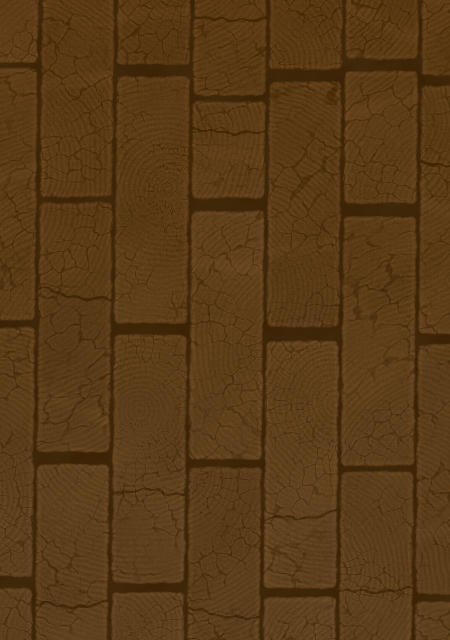
Reproduce this texture procedurally as a Shadertoy shader.

```glsl
// Weathered end-grain timber blocks stacked in staggered, slightly leaning columns.

float hash(vec2 p) {
    return fract(sin(dot(p, vec2(127.1, 311.7))) * 4375.85);
}

// Smooth wandering value in about -1..1 from layered sines.
float wander(vec2 p) {
    float a = sin(p.x + 1.7 * sin(p.y * 0.8));
    float b = sin(p.y * 1.9 + 1.3 * sin(p.x * 1.4 + 2.0));
    float c = sin(p.x * 3.7 - p.y * 3.1 + a);
    return a * 0.45 + b * 0.35 + c * 0.2;
}

// Cellular noise: nearest and second nearest distances.
vec2 cellular(vec2 p) {
    vec2 cell = floor(p), f = fract(p), best = vec2(8.0);
    for (int y = -1; y <= 1; y++)
    for (int x = -1; x <= 1; x++) {
        vec2 o = vec2(x, y), n = cell + o;
        vec2 site = o + 0.1 + 0.8 * vec2(hash(n), hash(n + 37.3));
        float d = length(site - f);
        best = d < best.x ? vec2(d, best.x) : vec2(best.x, min(best.y, d));
    }
    return best;
}

float gapHalf(vec2 id) {
    return 0.004 + 0.007 * hash(id + 5.3);
}

float roundedBox(vec2 p, vec2 halfSize, float r) {
    vec2 q = abs(p) - halfSize + r;
    return length(max(q, 0.0)) + min(max(q.x, q.y), 0.0) - r;
}

void mainImage(out vec4 fragColor, in vec2 fragCoord) {
    float px = 1.0 / iResolution.y;
    vec2 p = fragCoord * px;

    // Leaning columns; odd and even ones are staggered by half a block.
    float s = (p.x - 0.052 - 0.0107 * p.y) / 0.1188;
    float col = floor(s);
    float odd = mod(col, 2.0);
    float base = mix(0.284, 0.086, odd) - 0.004 * col;
    float row = floor((p.y - base) / 0.404);
    float lo = base + 0.404 * row, hi = lo + 0.404;
    vec2 id = vec2(col, row), above = id + vec2(0.0, 1.0);

    // Some even columns carry a shorter block near the top.
    float cut = 0.846 + 0.026 * (col - 2.0);
    if (odd < 0.5 && col > 1.0 && row > 0.5) {
        vec2 cutId = id + vec2(0.0, 0.5);
        if (p.y > cut) { lo = cut; id = cutId; }
        else { hi = cut; above = cutId; }
    }
    float seed = hash(id), seed2 = hash(id + 11.7), seed3 = hash(id + 23.1);

    // Block outline with rough sawn edges.
    float bottom = lo + gapHalf(id), top = hi - gapHalf(above);
    vec2 q = vec2((fract(s) - 0.5) * 0.1188, p.y);
    vec2 local = q - vec2(0.0, 0.5 * (bottom + top));
    float d = roundedBox(local, vec2(0.0568, 0.5 * (top - bottom)), 0.008);
    d += 0.0014 * wander(p * 60.0 + seed * 40.0) + 0.0009 * wander(p * 230.0);

    // Growth rings around a heart that is often outside the block.
    vec2 heart = vec2((seed > 0.5 ? 1.0 : -1.0) * (0.04 + 0.13 * seed2),
                      mix(lo, hi, 1.4 * seed3 - 0.2));
    if (col == 1.0) heart = vec2(-0.016 + 0.04 * row, lo + 0.276 - 0.055 * row);
    vec2 ray = q - heart;
    float r = length(ray) + 0.004 * wander(p * 28.0 + seed * 30.0);
    float angle = atan(ray.x, -ray.y);
    float ring = sin(r * 790.0 + 1.2 * wander(p * 60.0));
    float ringFade = 0.6 + 0.4 * wander(p * 21.0 + seed2 * 50.0);

    // Drying checks run along and across the rings.
    vec2 polar = vec2(angle * 6.0, r * 34.0) + seed * 60.0;
    polar += 0.16 * vec2(wander(p * 95.0), wander(p * 95.0 + 9.0));
    vec2 big = cellular(polar), small = cellular(polar * 1.9 + 17.0);
    float soft = px * 22.0;
    float bigEdge = big.y - big.x;
    float open = smoothstep(-0.6, 0.3, wander(p * 30.0 + seed3 * 20.0));
    float check = (1.0 - smoothstep(0.02, 0.08 + soft, bigEdge)) * open;
    float lip = smoothstep(0.08, 0.16, bigEdge) * (1.0 - smoothstep(0.16, 0.32, bigEdge)) * open;
    float hairline = 1.0 - smoothstep(0.01, 0.1 + soft, small.y - small.x);
    hairline *= smoothstep(-0.4, 0.6, wander(p * 26.0 + seed2 * 70.0));

    // One wide split crosses some of the blocks.
    float splitY = mix(lo, hi, 0.25 + 0.5 * seed2) + 0.3 * (seed - 0.5) * q.x;
    float split = abs(p.y - splitY + 0.007 * wander(p * vec2(55.0, 20.0)));
    float splitWidth = 0.0012 + 0.0009 * wander(p * 70.0);
    split = (1.0 - smoothstep(splitWidth, splitWidth + 0.0015, split)) * step(0.5, seed3);

    // Pale slanted scuff on a few faces.
    float scuff = p.y - mix(lo, hi, 0.2 + 0.6 * seed) + (seed3 - 0.4) * q.x;
    scuff = (1.0 - smoothstep(0.004, 0.015, abs(scuff))) * step(0.62, seed2);
    scuff *= 0.7 + 0.3 * wander(p * vec2(50.0, 330.0));

    // Fine fibre and broad stains.
    float fibre = cellular(p * 210.0).x - 0.45;
    float stain = wander(p * 13.0 + seed * 9.0) + 0.5 * wander(p * 37.0 + seed2 * 9.0);

    float tone = 0.8 + 0.22 * (seed - 0.5) + 0.12 * stain - 0.3 * (p.y - 0.5);
    tone += 0.21 * ring * ringFade + 0.36 * fibre + 0.25 * scuff;
    tone += 0.14 * lip + 0.2 * (1.0 - smoothstep(0.001, 0.004, abs(d + 0.0045)));
    tone -= 0.62 * check + 0.32 * hairline + 0.95 * split;
    tone -= 0.3 * smoothstep(-0.003, 0.0, d);

    vec3 wood = mix(vec3(0.285, 0.175, 0.04), vec3(0.385, 0.258, 0.115), clamp(tone, -0.3, 1.45));
    wood += vec3(0.014, -0.002, -0.016) * (p.y - 0.45);
    vec3 gap = vec3(0.242, 0.146, 0.028) + 0.012 * wander(p * 45.0);
    fragColor = vec4(mix(wood, gap, smoothstep(-px, px, d)), 1.0);
}
```
